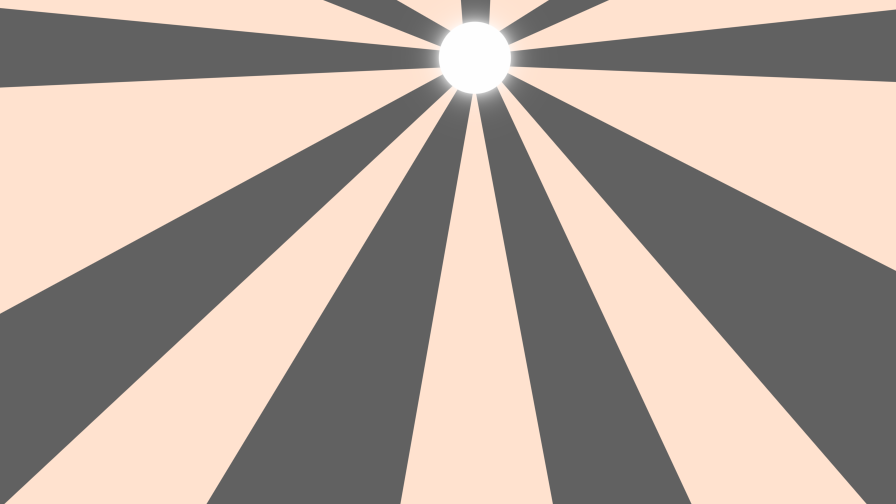
Write a Shadertoy shader that draws this background.

```glsl
// Signed distance to a wedge: xy = apex, zw = edge angles in degrees, counterclockwise
float wedgeDistance(vec2 p, vec4 wedge) {
    vec2 q = p - wedge.xy;
    vec2 angles = radians(wedge.zw);
    float pastFirst = q.x * sin(angles.x) - q.y * cos(angles.x);
    float pastLast = q.y * cos(angles.y) - q.x * sin(angles.y);
    return max(pastFirst, pastLast);
}

void mainImage(out vec4 fragColor, in vec2 fragCoord) {
    // Height units, centred on the sun
    vec2 p = (fragCoord - vec2(0.53, 0.8854) * iResolution.xy) / iResolution.y;
    float pixel = 1.0 / iResolution.y;

    // Light rays, each with its own apex close to the sun
    vec4 rays[9] = vec4[9](
        vec4(0.037, -0.016, -27.0, -2.3),
        vec4(0.028, 0.008, 6.2, 24.1),
        vec4(0.027, 0.039, 32.2, 87.3),
        vec4(-0.022, 0.038, 94.3, 150.1),
        vec4(-0.042, 0.012, 158.4, 174.5),
        vec4(-0.036, -0.018, 182.6, 208.4),
        vec4(-0.012, -0.026, 223.0, 238.8),
        vec4(-0.001, -0.053, 260.0, 280.6),
        vec4(0.023, -0.013, 295.0, 310.85));
    float rayDistance = 1e3;
    for (int i = 0; i < 9; i++) {
        rayDistance = min(rayDistance, wedgeDistance(p, rays[i]));
    }
    float light = smoothstep(0.7 * pixel, -0.7 * pixel, rayDistance);
    vec3 color = mix(vec3(0.38), vec3(1.0, 0.885, 0.81), light);

    // Soft glow, then the solid disc
    float rim = length(p) - 0.0715;
    color = mix(color, vec3(1.0), 0.65 * exp(-max(rim, 0.0) / 0.018));
    color = mix(color, vec3(0.995), smoothstep(0.7 * pixel, -0.7 * pixel, rim));

    fragColor = vec4(color, 1.0);
}
```
